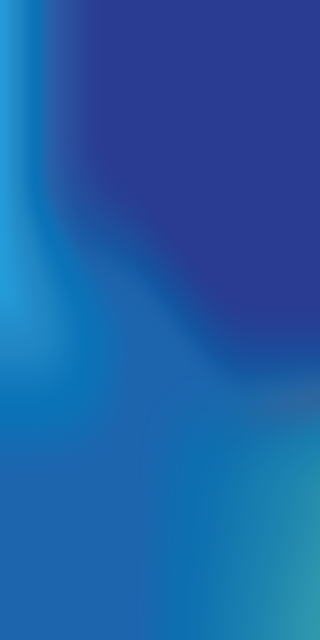
A Shadertoy shader for this background:

```glsl
// Soft mesh gradient: cyan glow on the left, indigo upper right, teal lower right.

// Blue field that sinks through a deep rim into indigo.
vec3 indigoField(float x, float depth) {
    float lower = smoothstep(0.2, 0.45, depth);
    vec3 blue = mix(vec3(0.17, 0.38, 0.67), vec3(0.115, 0.395, 0.68), lower);
    vec3 rim = mix(vec3(0.17, 0.33, 0.63), vec3(0.065, 0.345, 0.635), lower);
    float ground = 0.34 + 0.21 * smoothstep(0.3, 0.8, x);
    float mask = smoothstep(0.1, 0.38, x)
               * (1.0 - smoothstep(ground - 0.13, ground + 0.13, depth));
    vec3 color = mix(blue, rim, smoothstep(0.0, 0.35, mask));
    return mix(color, vec3(0.16, 0.235, 0.57), smoothstep(0.12, 0.95, mask));
}

// Azure to teal ramp that grows toward the lower right corner.
vec3 addTeal(vec3 color, float x, float depth) {
    float rise = 0.82 * smoothstep(0.52, 0.78, depth) + 0.18 * smoothstep(0.75, 1.0, depth);
    float ramp = max(x - 0.4, 0.0) / 0.6 * rise;
    float haze = smoothstep(0.55, 1.0, x) * (1.0 - smoothstep(0.62, 0.74, depth));
    vec3 azure = mix(vec3(0.05, 0.435, 0.69), vec3(0.18, 0.4, 0.62), haze);
    color = mix(color, azure, smoothstep(0.0, 0.3, ramp));
    color = mix(color, vec3(0.1, 0.5, 0.685), smoothstep(0.25, 0.65, ramp));
    return mix(color, vec3(0.19, 0.6, 0.68), smoothstep(0.55, 1.05, ramp));
}

// Cyan glow along the left edge, swelling before it closes off below.
vec3 addCyan(vec3 color, float x, float depth) {
    float reach = 0.11 + 0.175 * smoothstep(0.27, 0.55, depth);
    vec2 span = vec2(x / reach, max(depth - 0.44, 0.0) / 0.2);
    float radius = pow(pow(span.x, 4.0) + pow(span.y, 4.0), 0.25);
    vec3 glow = mix(vec3(0.14, 0.61, 0.85), vec3(0.13, 0.53, 0.77), smoothstep(0.0, 0.55, radius));
    glow = mix(glow, vec3(0.04, 0.45, 0.72), smoothstep(0.45, 1.0, radius));
    return mix(glow, color, smoothstep(0.95, 1.55, radius));
}

void mainImage(out vec4 fragColor, in vec2 fragCoord) {
    vec2 uv = fragCoord / iResolution.xy;
    float depth = 1.0 - uv.y;
    vec3 color = indigoField(uv.x, depth);
    color = addTeal(color, uv.x, depth);
    color = addCyan(color, uv.x, depth);
    fragColor = vec4(color, 1.0);
}
```
